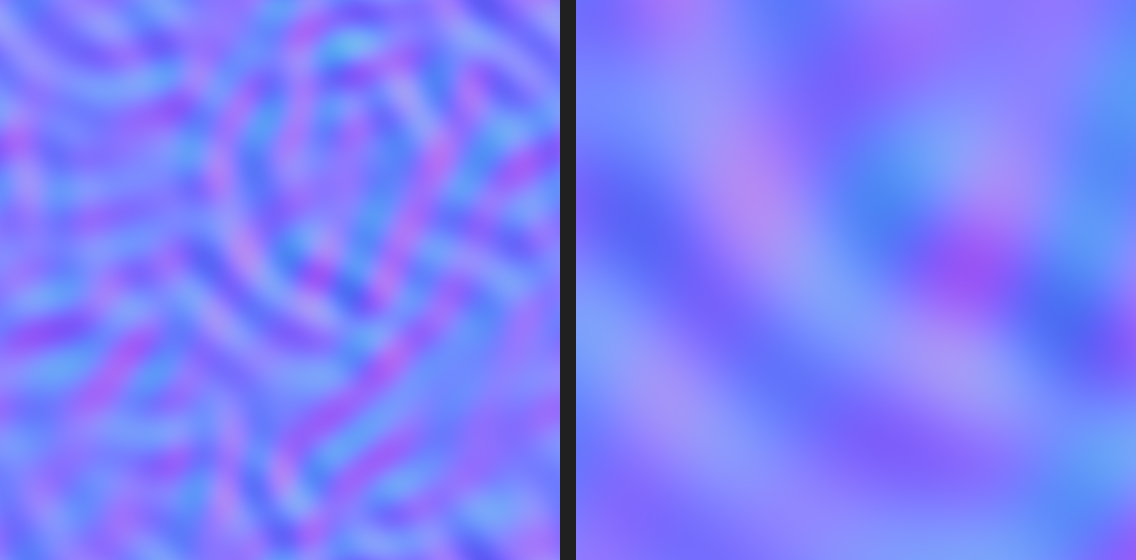
Left, the full canvas; right, a detail of the centre.
A Shadertoy shader for this texture map:

```glsl
// Seamless tangent-space normal map of soft, curved water ripples.

const float TAU = 6.2831853;
const int   CELLS = 8;          // wavelet cells per tile side
const float REACH = 2.0;        // wavelet radius in cells
const float STEEPNESS = 0.041;  // slope scale of the surface

// Integer hash: three random values in 0..1
vec3 hash3(ivec3 key) {
    uvec3 v = uvec3(key) * 1664525u + 1013904223u;
    v.x += v.y * v.z; v.y += v.z * v.x; v.z += v.x * v.y;
    v ^= v >> 16u;
    v.x += v.y * v.z; v.y += v.z * v.x; v.z += v.x * v.y;
    return vec3(v >> 8u) / 16777216.0;
}

// Analytic gradient of one windowed, bent wave centred on the origin
vec2 waveletGradient(vec2 d, float angle, float wavesPerCell, float phase, float bend) {
    float falloff = max(1.0 - dot(d, d) / (REACH * REACH), 0.0);
    float falloff3 = falloff * falloff * falloff;
    vec2 dir = vec2(cos(angle), sin(angle));
    vec2 side = vec2(-dir.y, dir.x);
    float across = dot(d, side);
    float k = TAU * wavesPerCell;
    float theta = k * (dot(d, dir) + bend * across * across) + phase;

    vec2 windowSlope = -8.0 * falloff3 * d / (REACH * REACH);
    vec2 waveSlope = -k * sin(theta) * (dir + 2.0 * bend * across * side);
    float strength = 1.0 - 0.25 * dir.x * dir.y;  // favours rising diagonal crests
    return strength * (windowSlope * cos(theta) + falloff3 * falloff * waveSlope);
}

// Gradient noise summed from jittered wavelets on a wrapping lattice
vec2 rippleGradient(vec2 uv, int cells, int seed) {
    vec2 p = uv * float(cells);
    ivec2 base = ivec2(floor(p));
    vec2 slope = vec2(0.0);
    for (int y = -2; y <= 2; y++) {
        for (int x = -2; x <= 2; x++) {
            ivec2 cell = base + ivec2(x, y);
            ivec2 wrapped = (cell + cells) % cells;
            vec3 place = hash3(ivec3(wrapped, seed));
            vec3 shape = hash3(ivec3(wrapped, seed + 1));
            vec2 d = p - vec2(cell) - place.xy;
            slope += waveletGradient(d, TAU * place.z, mix(0.55, 1.12, shape.x),
                                     TAU * shape.y, mix(-0.25, 0.25, shape.z));
        }
    }
    return slope;
}

// Pack a surface slope as a normal colour
vec3 encodeNormal(vec2 slope) {
    return normalize(vec3(-slope, 1.0)) * 0.5 + 0.5;
}

void mainImage(out vec4 fragColor, in vec2 fragCoord) {
    vec2 uv = fract(fragCoord / iResolution.xy);
    vec2 slope = rippleGradient(uv, CELLS, 37) * STEEPNESS;
    fragColor = vec4(encodeNormal(slope), 1.0);
}
```
